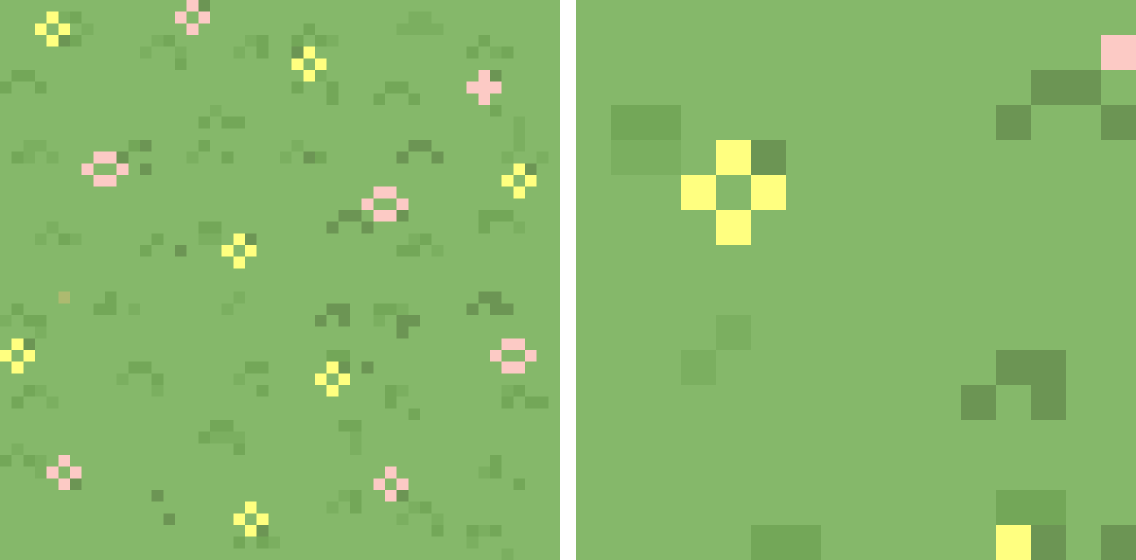
Left: the whole. Right: its middle third, enlarged.
Reproduce this texture procedurally as a WebGL 1 fragment shader.

```glsl
precision highp float;
// A blocky meadow: flat grass with scattered tufts and small ring flowers.
// The canvas is split into square tiles; jittered slots of tiles each hold
// one tuft or flower, whose shape and shade are picked by hashing the slot.

uniform vec2 u_resolution;

const float TILES = 48.0;
const vec2 TUFT_SLOT = vec2(8.0, 6.0);
const vec2 FLOWER_SLOT = vec2(12.0);

const vec3 GRASS = vec3(0.522, 0.722, 0.414);
const vec3 BLADE_LIGHT = vec3(0.482, 0.686, 0.376);
const vec3 BLADE_MID = vec3(0.451, 0.655, 0.345);
const vec3 BLADE_DARK = vec3(0.424, 0.586, 0.330);
const vec3 STRAW = vec3(0.68, 0.73, 0.44);
const vec3 PINK = vec3(0.988, 0.792, 0.773);
const vec3 YELLOW = vec3(1.0, 1.0, 0.502);

vec2 hash2(vec2 p, float seed) {
  vec3 q = fract((p.xyx + seed * 17.3) * vec3(0.1031, 0.1030, 0.0973));
  q += dot(q, q.yzx + 33.33);
  return fract((q.xx + q.yz) * q.zy);
}

// Tile position inside its slot, measured from a random whole-tile offset.
vec2 slotLocal(vec2 tile, vec2 slot, vec2 slotSize, vec2 spriteSize, float seed) {
  vec2 offset = floor(hash2(slot, seed) * (slotSize - spriteSize + 1.0));
  return tile - slot * slotSize - offset;
}

bool inside(vec2 p, vec2 size) {
  return all(greaterThanEqual(p, vec2(0.0))) && all(lessThan(p, size));
}

// Chance that a blade fills a tile of the 4 by 3 tuft: an uneven arch.
float bladeChance(vec2 p) {
  vec4 column = vec4(equal(vec4(p.x), vec4(0.0, 1.0, 2.0, 3.0)));
  vec4 top = vec4(0.2, 1.0, 0.5, 0.0);
  vec4 middle = vec4(0.85, 0.05, 0.4, 0.65);
  vec4 low = vec4(0.0, 0.0, 0.12, 0.2);
  vec4 row = p.y > 1.5 ? top : (p.y > 0.5 ? middle : low);
  return dot(row, column);
}

vec3 addTuft(vec3 base, vec2 tile) {
  vec2 size = vec2(4.0, 3.0);
  vec2 slot = floor(tile / TUFT_SLOT);
  vec2 p = slotLocal(tile, slot, TUFT_SLOT, size, 1.0);
  vec2 kind = hash2(slot, 2.0);
  vec2 roll = hash2(tile, 3.0);
  if (kind.y > 0.92 || !inside(p, size) || roll.x > bladeChance(p)) return base;

  // Some tufts are shaded on the right, a few are dark all over.
  float shade = hash2(tile, 4.0).x;
  bool shadedSide = kind.x < 0.36 && p.x > 1.5 && shade < 0.8;
  if (kind.x < 0.1 || shadedSide) return BLADE_DARK;
  return roll.y < 0.5 ? BLADE_LIGHT : BLADE_MID;
}

vec3 addFlower(vec3 base, vec2 tile) {
  vec2 slot = floor(tile / FLOWER_SLOT);
  vec2 kind = hash2(slot, 6.0);
  vec2 leaf = hash2(slot, 7.0);
  bool pink = mod(slot.x + slot.y, 2.0) < 0.5;
  vec2 size = vec2(pink && kind.x < 0.28 ? 4.0 : 3.0, 3.0);
  vec2 p = slotLocal(tile, slot, FLOWER_SLOT, vec2(4.0, 3.0), 5.0);
  if (kind.y > 0.86 || !inside(p, size)) return base;

  // Petals lie on the border without its corners.
  vec2 reach = 0.5 * (size - 1.0);
  vec2 edge = step(reach - 0.1, abs(p - reach));
  float edges = edge.x + edge.y;
  vec3 petal = pink ? PINK : YELLOW;
  if (edges == 1.0) return petal;
  if (edges == 0.0) {
    if (kind.x < 0.86) return GRASS;
    return pink ? PINK : mix(YELLOW, GRASS, 0.3);
  }

  // One corner carries a dark leaf.
  vec2 corner = step(vec2(0.3, 0.55), leaf) * (size - 1.0);
  bool hasLeaf = size.x < 3.5 || leaf.x > 0.5;
  return hasLeaf && distance(p, corner) < 0.5 ? BLADE_DARK : base;
}

vec3 meadow(vec2 uv) {
  vec2 tile = floor(uv * TILES);
  vec3 color = hash2(tile, 8.0).x > 0.999 ? STRAW : GRASS;
  color = addTuft(color, tile);
  return addFlower(color, tile);
}

void main() {
  float side = min(u_resolution.x, u_resolution.y);
  vec3 sum = vec3(0.0);
  // Four samples per pixel smooth the tile edges.
  for (int i = 0; i < 2; i++) {
    for (int j = 0; j < 2; j++) {
      vec2 shift = 0.5 * vec2(float(i), float(j)) - 0.25;
      sum += meadow((gl_FragCoord.xy + shift) / side);
    }
  }
  gl_FragColor = vec4(sum / 4.0, 1.0);
}
```
